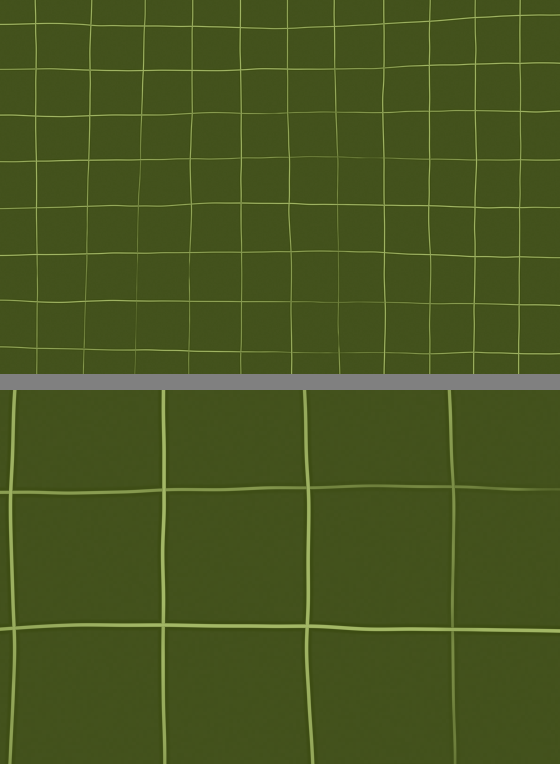
Top, the full canvas; bottom, a detail of the centre.
Give the GLSL for this pattern, as a WebGL 1 fragment shader.

```glsl
precision highp float;

uniform vec2 u_resolution;

const float PI = 3.14159;
const int COLUMNS = 11;
const int ROWS = 8;
const vec2 FIRST = vec2(0.097, 0.0625);
const vec2 PITCH = vec2(0.1293, 0.1238);
const float SHEET_WIDTH = 1.5;

float hash(float n) {
    return fract(sin(n * 12.9898) * 43758.5);
}

float noise(float x, float seed) {
    float i = floor(x);
    float f = fract(x);
    float u = f * f * (3.0 - 2.0 * f);
    return mix(hash(i + seed * 37.7), hash(i + 1.0 + seed * 37.7), u);
}

float spot(vec2 p, vec2 center, vec2 radius) {
    vec2 q = (p - center) / radius;
    return exp(-dot(q, q));
}

// Small hand-drawn waver along one line
float waver(float along, float seed) {
    return (noise(along * 7.0, seed) - 0.5) * 0.006
         + (noise(along * 23.0, seed + 3.1) - 0.5) * 0.0015;
}

// Columns bulge rightward in the middle and lean alternately
float columnX(float index, float y) {
    float t = index / float(COLUMNS - 1);
    float bulge = 0.031 * sin(PI * t);
    float lean = -0.027 * sin(8.4 * t) * (1.1 - t);
    return FIRST.x + PITCH.x * index + bulge + lean * (y - 0.5)
         + waver(y, index + 5.0);
}

// Rows bow at the center and fan apart toward the right
float rowY(float index, float x) {
    float t = index / float(ROWS - 1);
    float s = x / SHEET_WIDTH;
    float bow = 0.012 - 0.027 * sin(PI * t);
    float fan = -0.024 + 0.041 * t;
    float bend = mix(bow * smoothstep(0.0, 0.5, s), fan, smoothstep(0.5, 1.0, s));
    return FIRST.y + PITCH.y * index + bend + waver(x, index + 41.0);
}

// Uneven ink pressure, with worn patches and occasional breaks
float pressure(float along, float seed, float wear) {
    float level = 0.78 + 0.4 * noise(along * 4.0, seed + 70.0);
    float grain = noise(along * 48.0, seed + 90.0);
    float gap = smoothstep(0.83, 0.97, noise(along * 11.0, seed + 110.0));
    level *= 1.0 - wear * (0.5 + 0.3 * grain);
    return clamp(level * (1.0 - gap * wear), 0.0, 1.0);
}

// Returns line coverage in x and the dark edge in y
vec2 stroke(float d, float strength, float pixel) {
    float halfWidth = mix(0.0009, 0.0016, strength);
    float soft = 0.75 * pixel;
    float line = 1.0 - smoothstep(halfWidth - soft, halfWidth + soft, d);
    float edge = 1.0 - smoothstep(0.003, 0.006, d);
    return vec2(line, edge) * strength;
}

void main() {
    float pixel = 1.0 / u_resolution.y;
    vec2 p = gl_FragCoord.xy * pixel;
    p.y = 1.0 - p.y;

    // Worn areas differ between the two line directions
    float columnWear = max(spot(p, vec2(0.36, 0.83), vec2(0.22, 0.36)),
                           0.7 * spot(p, vec2(0.91, 0.7), vec2(0.06, 0.4)));
    float rowWear = max(spot(p, vec2(0.9, 0.9), vec2(0.2, 0.16)),
                        0.8 * spot(p, vec2(0.88, 0.38), vec2(0.25, 0.12)));

    vec2 ink = vec2(0.0);
    for (int i = 0; i < COLUMNS; i++) {
        float index = float(i);
        float strength = pressure(p.y, index, columnWear);
        ink = max(ink, stroke(abs(p.x - columnX(index, p.y)), strength, pixel));
    }
    for (int i = 0; i < ROWS; i++) {
        float index = float(i);
        float strength = pressure(p.x, index + 20.0, rowWear);
        ink = max(ink, stroke(abs(p.y - rowY(index, p.x)), strength, pixel));
    }

    // Olive ground, dark edges, then pale green lines
    vec3 ground = vec3(0.262, 0.320, 0.110);
    vec3 edgeColor = vec3(0.230, 0.290, 0.065);
    vec3 lineColor = vec3(0.640, 0.720, 0.400);
    vec2 cell = floor(p * 300.0);
    ground += (hash(cell.x + cell.y * 0.731) - 0.5) * 0.006;

    vec3 color = mix(ground, edgeColor, 0.8 * ink.y);
    color = mix(color, lineColor, ink.x);
    gl_FragColor = vec4(color, 1.0);
}
```
